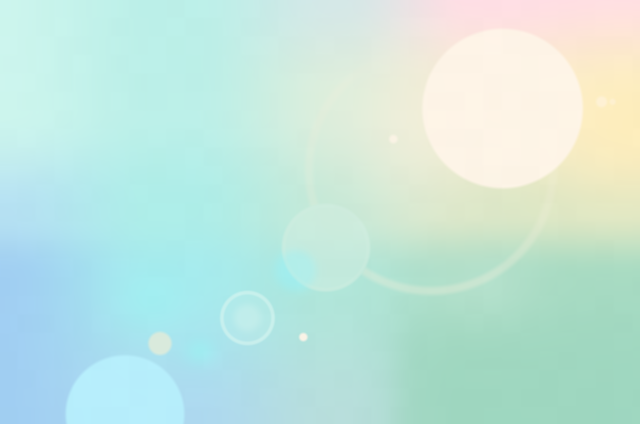
Reproduce this background procedurally as a Shadertoy shader.

```glsl
// Pastel bokeh backdrop: a soft mesh of horizontal colour bands blended
// vertically, tinted by wide glows, with translucent discs, rings and sparks.
// Coordinates are in canvas heights: x spans 0..ASPECT, y spans 0..1.

const float ASPECT = 1.5;

// Second colour ends at x; third spans y..z; fourth spans z..w.
const vec4 STOPS = vec4(0.37, 0.44, 0.80, 1.10);
// Heights of the lower four bands; the top band lies at 1.
const vec4 LEVELS = vec4(0.0, 0.35, 0.50, 0.74);

const vec3 PERIWINKLE = vec3(0.63, 0.81, 0.95);
const vec3 MINT       = vec3(0.80, 0.96, 0.93);
const vec3 AQUA       = vec3(0.735, 0.938, 0.91);
const vec3 GREEN      = vec3(0.62, 0.84, 0.75);
const vec3 PINK       = vec3(1.00, 0.868, 0.90);
const vec3 YELLOW     = vec3(0.995, 0.93, 0.73);
const vec3 CREAM      = vec3(0.945, 0.935, 0.86);
const vec3 PEARL      = vec3(0.995, 0.958, 0.908);
const vec3 PALE_GREEN = vec3(0.82, 0.93, 0.88);
const vec3 CYAN       = vec3(0.62, 0.94, 0.95);
const vec3 ICE        = vec3(0.72, 0.94, 0.99);
const vec3 FROST      = vec3(0.84, 0.96, 0.94);

const float EDGE = 0.005;        // softness of disc outlines
const float HALO_RADIUS = 0.286;
const float HALO_WIDTH = 0.011;
const float PATCH_SIZE = 0.0437; // faint square mottling
const float PATCH_STRENGTH = 0.007;

float hash(vec2 cell) {
    return fract(sin(dot(cell, vec2(127.1, 311.7))) * 43758.5453);
}

// Square patches of brightness, joined by narrow smooth seams.
float patches(vec2 p) {
    vec2 cell = floor(p / PATCH_SIZE);
    vec2 f = smoothstep(0.85, 1.0, fract(p / PATCH_SIZE));
    float lower = mix(hash(cell), hash(cell + vec2(1.0, 0.0)), f.x);
    float upper = mix(hash(cell + vec2(0.0, 1.0)), hash(cell + 1.0), f.x);
    return mix(lower, upper, f.y) - 0.5;
}

// One horizontal gradient through four colours.
vec3 band(float x, vec3 a, vec3 b, vec3 c, vec3 d) {
    vec3 col = mix(a, b, smoothstep(0.0, STOPS.x, x));
    col = mix(col, c, smoothstep(STOPS.y, STOPS.z, x));
    return mix(col, d, smoothstep(STOPS.z, STOPS.w, x));
}

float glow(vec2 p, vec2 centre, vec2 size) {
    vec2 q = (p - centre) / size;
    return exp(-dot(q, q));
}

float disc(vec2 p, vec2 centre, float radius, float soft) {
    return 1.0 - smoothstep(radius - soft, radius + soft, length(p - centre));
}

float ring(vec2 p, vec2 centre, float radius, float halfWidth) {
    float d = abs(length(p - centre) - radius);
    return 1.0 - smoothstep(halfWidth * 0.2, halfWidth * 1.5, d);
}

vec3 meshGradient(vec2 p) {
    vec3 bottom = band(p.x, PERIWINKLE, vec3(0.68, 0.85, 0.94), vec3(0.72, 0.87, 0.86), GREEN);
    vec3 low    = band(p.x, PERIWINKLE, vec3(0.65, 0.92, 0.93), vec3(0.69, 0.90, 0.85), vec3(0.65, 0.855, 0.76));
    vec3 middle = band(p.x, vec3(0.71, 0.88, 0.95), vec3(0.68, 0.93, 0.91), vec3(0.77, 0.91, 0.84), vec3(0.85, 0.90, 0.775));
    vec3 high   = band(p.x, MINT, AQUA, vec3(0.86, 0.93, 0.86), vec3(0.975, 0.925, 0.82));
    vec3 top    = band(p.x, MINT, AQUA, vec3(0.83, 0.905, 0.905), PINK);

    vec3 col = mix(bottom, low, smoothstep(LEVELS.x, LEVELS.y, p.y));
    col = mix(col, middle, smoothstep(LEVELS.y, LEVELS.z, p.y));
    col = mix(col, high, smoothstep(LEVELS.z, LEVELS.w, p.y));
    return mix(col, top, smoothstep(LEVELS.w + 0.03, 1.01, p.y));
}

vec3 addGlows(vec3 col, vec2 p) {
    float greenWall = smoothstep(0.89, 0.99, p.x) * (1.0 - smoothstep(0.12, 0.36, p.y));
    col = mix(col, GREEN, 0.60 * greenWall);
    col = mix(col, YELLOW, 0.92 * glow(p, vec2(1.49, 0.71), vec2(0.24, 0.19)));
    col = mix(col, CREAM, 0.58 * glow(p, vec2(0.97, 0.69), vec2(0.16, 0.21)));
    col = mix(col, MINT, 0.30 * glow(p, vec2(0.0, 0.66), vec2(0.14, 0.08)));
    col = mix(col, PALE_GREEN, 0.30 * glow(p, vec2(1.13, 0.33), vec2(0.14, 0.10)));
    col = mix(col, CYAN, 0.60 * glow(p, vec2(0.355, 0.295), vec2(0.08, 0.07)));
    return mix(col, CYAN, 0.75 * glow(p, vec2(0.469, 0.172), vec2(0.037, 0.032)));
}

vec3 addBokeh(vec3 col, vec2 p, float edge) {
    // Wide halo, strongest below, fading upward and hidden by the middle disc.
    vec2 middleCentre = vec2(0.764, 0.416);
    float middleDisc = disc(p, middleCentre, 0.103, edge);
    float haloFade = mix(0.36, 0.22, smoothstep(0.32, 0.60, p.y));
    haloFade *= 1.0 - smoothstep(0.78, 0.89, p.y);
    float halo = ring(p, vec2(1.010, 0.600), HALO_RADIUS, HALO_WIDTH);
    col = mix(col, CREAM, haloFade * halo * (1.0 - middleDisc));

    // Large discs and the cyan spot overlapping the middle one.
    col = mix(col, PEARL, 0.95 * disc(p, vec2(1.178, 0.744), 0.188, edge));
    col = mix(col, CYAN, 0.60 * disc(p, vec2(0.693, 0.362), 0.046, 0.030));
    col = mix(col, PALE_GREEN, 0.55 * middleDisc);
    col = mix(col, PALE_GREEN, 0.30 * ring(p, middleCentre, 0.099, 0.005));
    col = mix(col, CYAN, 0.35 * disc(p, vec2(0.693, 0.362), 0.046, 0.014));
    col = mix(col, ICE, 0.92 * disc(p, vec2(0.293, 0.023), 0.139, edge));

    // Small ring with a soft core.
    vec2 ringCentre = vec2(0.580, 0.250);
    col = mix(col, FROST, 0.18 * disc(p, ringCentre, 0.060, edge));
    col = mix(col, FROST, 0.62 * ring(p, ringCentre, 0.060, 0.005));
    col = mix(col, FROST, 0.40 * disc(p, ringCentre, 0.031, 0.014));

    // Sparks.
    col = mix(col, vec3(0.86, 0.92, 0.86), 0.95 * disc(p, vec2(0.375, 0.190), 0.027, edge));
    col = mix(col, PEARL, 0.95 * disc(p, vec2(0.711, 0.205), 0.0095, 0.004));
    col = mix(col, PEARL, 0.80 * disc(p, vec2(0.922, 0.672), 0.0095, 0.005));
    col = mix(col, PEARL, 0.50 * disc(p, vec2(1.410, 0.760), 0.0125, edge));
    return mix(col, PEARL, 0.40 * disc(p, vec2(1.436, 0.760), 0.0070, 0.004));
}

void mainImage(out vec4 fragColor, in vec2 fragCoord) {
    vec2 p = fragCoord / iResolution.xy * vec2(ASPECT, 1.0);
    float edge = max(EDGE, 1.0 / iResolution.y);
    vec3 col = addBokeh(addGlows(meshGradient(p), p), p, edge);
    fragColor = vec4(col + PATCH_STRENGTH * patches(p), 1.0);
}
```
